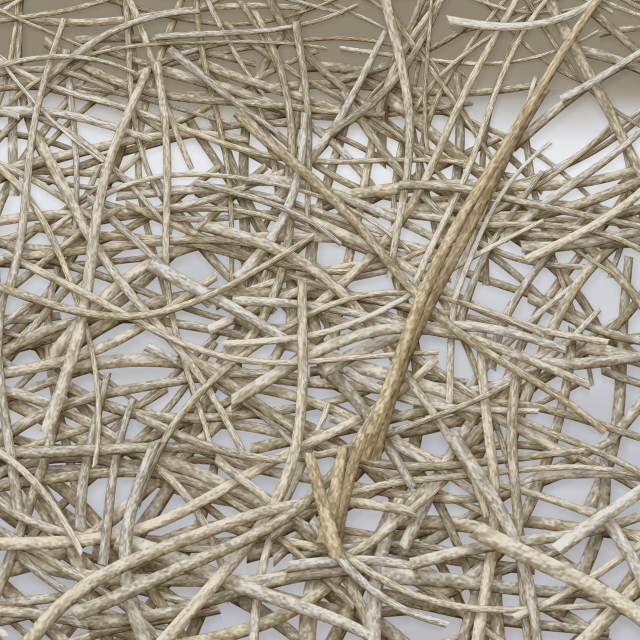
Write a WebGL 2 fragment shader that draws this texture.

```glsl
#version 300 es
precision highp float;
// Tangle of dry, curved twigs over a pale floor, seen at a slant.
// Strands are bent parabolas composited front to back; each one shades
// what lies below it, and strands get thinner and denser toward the top.
uniform vec2 u_resolution;
out vec4 fragColor;

const int TWIGS = 330;
const vec2 LIGHT = vec2(-0.35, 0.94);
const vec3 DARK = vec3(0.29, 0.23, 0.16);
const vec3 TAN = vec3(0.54, 0.50, 0.42);
const vec3 PALE = vec3(0.89, 0.88, 0.86);

float hash(vec2 p) {
  return fract(sin(dot(p, vec2(12.9898, 78.233))) * 43758.5453);
}

vec4 hash4(float n) {
  return fract(sin(n * vec4(12.9898, 78.233, 39.425, 54.781) + 1.7) * 43758.5453);
}

float noise(vec2 p) {
  vec2 i = floor(p), f = fract(p);
  f = f * f * (3.0 - 2.0 * f);
  return mix(mix(hash(i), hash(i + vec2(1, 0)), f.x),
             mix(hash(i + vec2(0, 1)), hash(i + vec2(1, 1)), f.x), f.y);
}

// Bark colour; across runs from -1 to 1 over the width of the strand.
vec3 bark(float along, float across, float facing, float tone, float warmth, float seed) {
  float streak = noise(vec2(along * 60.0, across * 2.5 + seed * 7.0));
  float fleck = noise(vec2(along * 210.0, across * 4.0 + seed * 3.0));
  float roundness = sqrt(max(0.0, 1.0 - across * across));
  float t = tone + 0.30 * facing * across + 0.38 * (roundness - 0.75)
          + 0.26 * (streak - 0.5) + 0.30 * (fleck - 0.5);
  vec3 col = mix(DARK, TAN, smoothstep(0.0, 0.45, t));
  col = mix(col, PALE, smoothstep(0.36, 1.0, t));
  return col * mix(vec3(1), vec3(1.03, 0.96, 0.82), warmth);
}

// Adds one strand behind those already laid. acc.a is what still shows through.
void layStrand(inout vec4 acc, inout float lit, vec2 local, float radius, float endGap,
               vec2 normal, float tone, float warmth, float seed, float px) {
  float facing = dot(normal, LIGHT);
  float inside = smoothstep(-px, px, endGap);
  float cover = inside * (1.0 - smoothstep(radius - px * 0.8, radius + px * 0.8, abs(local.y)));
  if (cover > 0.0) {
    float across = clamp(local.y / radius, -1.0, 1.0);
    vec3 col = bark(local.x, across, facing, tone, warmth, seed);
    col *= mix(vec3(0.46, 0.40, 0.32), vec3(1), lit);
    acc.rgb += acc.a * cover * col;
    acc.a *= 1.0 - cover;
  }
  float drop = abs(local.y + facing * radius * 1.1);
  lit *= 1.0 - 0.36 * inside * (1.0 - smoothstep(0.5 * radius, 2.6 * radius, drop));
}

// Randomly placed bent twig; depth runs from 0 in front to 1 at the back.
void layTwig(inout vec4 acc, inout float lit, vec2 p, float id, float depth, float px) {
  vec4 a = hash4(id), b = hash4(id + 411.3);
  vec2 centre = vec2(a.x * 1.3 - 0.15, pow(a.y, 0.82) * 1.2 - 0.1);
  float u = 2.0 * a.z - 1.0;
  float angle = 1.6 * u * mix(abs(u), 1.0, 0.45);
  vec2 dir = vec2(cos(angle), sin(angle)), normal = vec2(-dir.y, dir.x);
  vec2 q = vec2(dot(p - centre, dir), dot(p - centre, normal));
  float halfLen = mix(0.13, 0.46, a.w) * mix(1.0, 0.75, centre.y);
  float endGap = halfLen - abs(q.x);
  if (endGap < -px) return;
  float bend = (2.0 * b.x - 1.0) * 1.5;
  float phase = b.y * 6.28;
  float slope = 2.0 * bend * q.x + 0.13 * cos(q.x * 13.0 + phase);
  float offset = q.y - bend * q.x * q.x - 0.01 * sin(q.x * 13.0 + phase);
  float stretch = inversesqrt(1.0 + slope * slope);
  float radius = mix(0.0108, 0.0052, clamp(centre.y, 0.0, 1.0)) * mix(0.55, 1.2, b.z);
  radius *= 1.0 - 0.25 * q.x / halfLen;
  normal = (normal - slope * dir) * stretch;
  float tone = 0.66 - 0.20 * depth + 0.22 * (b.w - 0.5);
  layStrand(acc, lit, vec2(q.x, offset * stretch), radius, endGap, normal, tone, a.w * 0.5, id, px);
}

// Long split stalk rising to the upper right.
void layStalk(inout vec4 acc, inout float lit, vec2 p, float k, float px) {
  float t = p.y - 0.28;
  float slope = 0.30 + 0.60 * t;
  float x = 0.573 + 0.30 * t + 0.30 * t * t + (k - 0.5) * 0.014 + 0.004 * sin(t * 15.0 + k * 2.5);
  float stretch = inversesqrt(1.0 + slope * slope);
  float endGap = min(t, mix(0.76, 0.58, k) - t);
  float radius = mix(0.0115, 0.0065, clamp(t * 1.4, 0.0, 1.0));
  layStrand(acc, lit, vec2(t, (p.x - x) * stretch), radius, endGap,
            vec2(1, -slope) * stretch, 0.60, 0.8, k + 2.0, px);
}

// Short broken stub near the foot of the stalk.
void layStub(inout vec4 acc, inout float lit, vec2 p, float k, float px) {
  vec4 h = hash4(k + 5.2);
  vec2 q = p - vec2(0.505 + 0.018 * k, 0.21 + 0.06 * h.x);
  float lean = (h.y - 0.5) * 0.6;
  float offset = q.x - lean * q.y - 1.2 * (h.z - 0.5) * q.y * q.y;
  layStrand(acc, lit, vec2(q.y, offset), 0.011 - 0.03 * q.y, 0.06 + 0.04 * h.w - abs(q.y),
            vec2(1, -lean), 0.63, 0.8, k, px);
}

vec3 floorColour(vec2 p) {
  float patches = noise(p * vec2(3.0, 7.0)) * 0.6 + noise(p * vec2(9.0, 22.0)) * 0.4;
  float glare = exp(-pow((p.y - 0.74) / 0.13, 2.0));
  vec3 col = mix(vec3(0.69, 0.69, 0.71), vec3(0.82, 0.83, 0.85), patches);
  col = mix(col, vec3(0.92, 0.93, 0.94), 0.75 * glare);
  return mix(col, vec3(0.50, 0.45, 0.36), 0.8 * smoothstep(0.82, 0.95, p.y + 0.1 * patches));
}

void main() {
  vec2 p = gl_FragCoord.xy / u_resolution.y;
  float px = 1.0 / u_resolution.y;
  vec4 acc = vec4(0, 0, 0, 1);
  float lit = 1.0;
  for (int i = 0; i < 3; i++) layStub(acc, lit, p, float(i), px);
  for (int i = 0; i < 2; i++) layStalk(acc, lit, p, float(i), px);
  for (int i = 0; i < TWIGS; i++) {
    if (acc.a < 0.01) break;
    layTwig(acc, lit, p, float(i) + 1.0, float(i) / float(TWIGS), px);
  }
  vec3 ground = floorColour(p) * mix(vec3(0.86, 0.85, 0.84), vec3(1.03), lit);
  fragColor = vec4(acc.rgb + acc.a * ground, 1.0);
}
```
